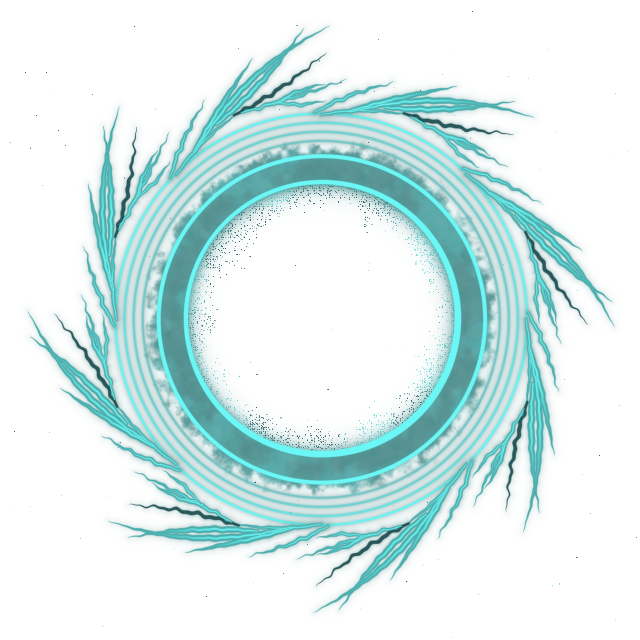
Reproduce this background procedurally as a three.js fragment shader.

```glsl
// Glowing teal ring portal with smoky band, speckles and eight swirling lightning sprays.
#define CENTER vec2(0.502, 0.501)
#define INNER_RADIUS 0.2125
#define BAND_RADIUS 0.255
#define OUTER_RADIUS 0.3215
#define OUTER_STEP 0.0142
#define EDGE 0.0013
#define SPRAY_ANGLE 0.785398
#define CYAN vec3(0.42, 0.97, 0.96)
#define TEAL vec3(0.30, 0.68, 0.68)
#define SMOKE vec3(0.27, 0.52, 0.52)
#define DARK vec3(0.10, 0.29, 0.30)

varying vec2 vUv;

float hash(vec2 p) {
  vec3 q = fract(vec3(p.xyx) * 0.1031);
  q += dot(q, q.yzx + 33.33);
  return fract((q.x + q.y) * q.z);
}

float noise(vec2 p) {
  vec2 i = floor(p), f = fract(p);
  f = f * f * (3.0 - 2.0 * f);
  return mix(mix(hash(i), hash(i + vec2(1.0, 0.0)), f.x),
             mix(hash(i + vec2(0.0, 1.0)), hash(i + 1.0), f.x), f.y);
}

float fbm(vec2 p) {
  float sum = 0.0, amp = 0.5;
  for (int i = 0; i < 4; i++) {
    sum += amp * noise(p);
    p = p * 2.03 + 7.1;
    amp *= 0.5;
  }
  return sum / 0.9375;
}

float fill(float d) { return 1.0 - smoothstep(-EDGE, EDGE, d); }

// Tapered wavy stroke from a to b: returns core, body and halo coverage.
vec3 bolt(vec2 p, vec2 a, vec2 b, float bend, float width, float wobble) {
  float len = distance(a, b);
  vec2 dir = (b - a) / len;
  vec2 q = vec2(dot(p - a, dir), dot(p - a, vec2(-dir.y, dir.x)));
  float t = clamp(q.x / len, 0.0, 1.0);
  float wave = sin(q.x * 190.0 + bend * 300.0) + 0.6 * sin(q.x * 347.0 + 1.0);
  q.y -= 4.0 * bend * t * (1.0 - t) + wobble * wave * smoothstep(0.0, 0.15, t);
  float d = length(vec2(q.x - t * len, q.y));
  float w = width * sqrt(1.0 - t) * (0.55 + 1.4 * t * (1.0 - t) * 2.0);
  float core = fill(d - 0.32 * w) * (1.0 - smoothstep(0.3, 0.85, t));
  float halo = exp(-max(d - w, 0.0) / 0.0045) * (1.0 - 0.75 * t);
  return vec3(core, fill(d - w), halo);
}

// One spray, fanning clockwise; the dark branch is returned in w.
vec4 spray(vec2 p) {
  vec2 fork = vec2(0.129, 0.322);
  vec3 k = bolt(p, vec2(0.0, 0.320), vec2(0.150, 0.316), 0.008, 0.0035, 0.0006);
  k = max(k, bolt(p, vec2(0.045, 0.326), vec2(0.212, 0.364), 0.002, 0.0055, 0.0005));
  k = max(k, bolt(p, vec2(0.055, 0.326), vec2(0.332, 0.315), 0.021, 0.0055, 0.0005));
  k = max(k, bolt(p, vec2(0.100, 0.331), vec2(0.302, 0.341), -0.007, 0.0055, 0.0007));
  k = max(k, bolt(p, vec2(0.140, 0.317), vec2(0.292, 0.238), -0.002, 0.0037, 0.0013));
  k = max(k, bolt(p, vec2(0.185, 0.290), vec2(0.265, 0.256), 0.004, 0.0042, 0.0008));
  k = max(k, bolt(p, vec2(0.195, 0.282), vec2(0.248, 0.237), -0.004, 0.0032, 0.0010));
  k = max(k, bolt(p, vec2(0.222, 0.236), vec2(0.342, 0.181), 0.005, 0.0037, 0.0013));
  vec3 shade = bolt(p, fork, vec2(0.300, 0.290), -0.006, 0.0033, 0.0016);
  k.z = max(k.z, shade.z);
  return vec4(k, shade.y);
}

// Random dots in a jittered grid.
float speckle(vec2 p, float cells, float density) {
  vec2 id = floor(p * cells);
  vec2 jitter = 0.3 + 0.4 * vec2(hash(id + 17.0), hash(id + 53.0));
  float size = mix(0.13, 0.36, hash(id + 91.0));
  float d = length(fract(p * cells) - jitter);
  return step(hash(id), density) * (1.0 - smoothstep(size - 0.13, size + 0.13, d));
}

void main() {
  vec2 p = vUv - CENTER;
  float r = length(p);
  vec2 dir = p / max(r, 0.0001);
  float cloud = fbm(vUv * 24.0), fine = fbm(vUv * 65.0 + 9.0);
  vec3 color = vec3(1.0);

  // Speckles drifting in from the inner ring
  float reach = smoothstep(0.145, 0.215, r + 0.055 * (cloud - 0.5));
  float density = 0.62 * reach * reach * step(r, INNER_RADIUS);
  float dots = max(speckle(vUv, 290.0, density), speckle(vUv + 0.37, 430.0, density * 0.7));
  float lit = smoothstep(0.78, 0.98, dot(dir, normalize(vec2(0.85, 0.45))));
  lit = max(lit, smoothstep(0.60, 0.72, noise(vUv * 14.0)));
  color = mix(color, mix(DARK, CYAN, lit * 0.8), dots * 0.85);

  // Smoky band and its frayed borders
  float inside = exp(-max(INNER_RADIUS - r, 0.0) / 0.010);
  float outside = 1.0 - smoothstep(0.0, 0.026, r - BAND_RADIUS + 0.045 * (fine - 0.42));
  outside = mix(outside, 1.0, step(r, BAND_RADIUS));
  vec3 band = mix(SMOKE, TEAL, smoothstep(0.42, 0.72, cloud) * 0.65);
  color = mix(color, band, inside * outside * (0.84 + 0.12 * fine));

  // Thin outer rings with grey halos
  for (int i = 0; i < 4; i++) {
    float d = abs(r - OUTER_RADIUS + float(i) * OUTER_STEP);
    color = mix(color, SMOKE, 0.48 * exp(-d / 0.0048));
    color = mix(color, mix(CYAN, TEAL, float(i) * 0.22), fill(d - 0.0019) * (1.0 - 0.14 * float(i)));
  }

  // Bright rings; the inner one swells toward the lower right
  float innerLine = abs(length(p - vec2(0.001, 0.002)) - INNER_RADIUS);
  float bandLine = abs(length(p - vec2(0.001, 0.0)) - BAND_RADIUS);
  color = mix(color, TEAL, 0.6 * exp(-min(innerLine, bandLine) / 0.006));
  float swell = 0.0043 + 0.0012 * dot(dir, vec2(0.7, -0.7));
  color = mix(color, CYAN, max(fill(innerLine - swell), fill(bandLine - 0.0031)));

  // Eight sprays: each point sees the two that can overlap it
  vec4 ink = vec4(0.0);
  float angle = mod(atan(p.y, p.x) - 0.2618, SPRAY_ANGLE) + 0.2618;
  for (int i = 0; i < 2; i++) {
    float a = angle + float(i) * SPRAY_ANGLE;
    ink = max(ink, spray(r * vec2(cos(a), sin(a))));
  }
  color = mix(color, SMOKE, 0.5 * ink.z);
  color = mix(color, TEAL, ink.y);
  color = mix(color, DARK, ink.w * 0.9);
  color = mix(color, CYAN, ink.x * 0.85);
  gl_FragColor = vec4(color, 1.0);
}
```
